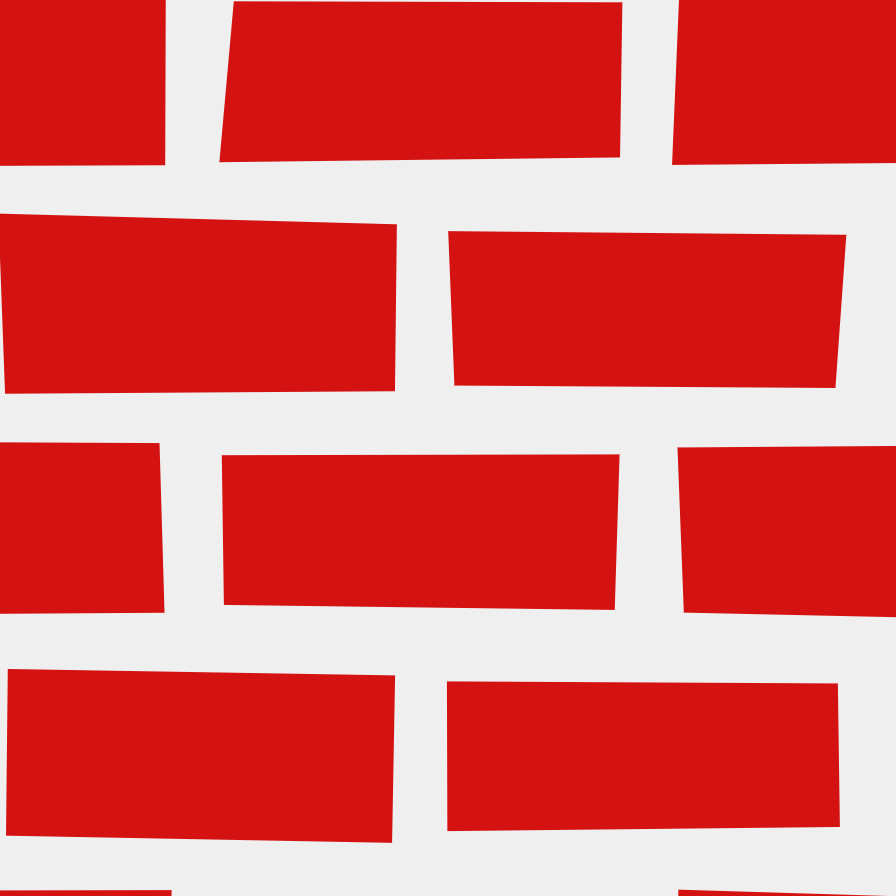
This pattern is drawn by a three.js fragment shader. Its source:

```glsl
// Flat red brick wall in running bond, with uneven hand-cut bricks and pale mortar.
varying vec2 vUv;

const vec3 BRICK_COLOR = vec3(0.835, 0.070, 0.070);
const vec3 MORTAR_COLOR = vec3(0.937);
const vec2 CELL_SIZE = vec2(0.502, 0.2513);   // brick plus mortar
const vec2 WALL_ORIGIN = vec2(-0.032, 0.031); // lower left of the first cell
const float ROW_SHIFT = 0.5;                  // offset of every other row, in cells
const vec2 MORTAR_HALF = vec2(0.034, 0.035);  // mean inset of a brick in its cell
const vec2 CORNER_JITTER = vec2(0.009, 0.007);
const float SLIMMING = 0.005;                 // height change between neighbours
const float SEED = 17.0;

vec2 hash22(vec2 p) {
  vec3 q = fract(p.xyx * vec3(0.1031, 0.1030, 0.0973));
  q += dot(q, q.yzx + 33.33);
  return fract((q.xx + q.yz) * q.zy);
}

// Jittered brick corner; side is 0 or 1 on each axis.
vec2 brickCorner(vec2 cell, vec2 side) {
  vec2 inset = MORTAR_HALF;
  inset.y += SLIMMING * (2.0 * mod(cell.x, 2.0) - 1.0);
  inset += CORNER_JITTER * (2.0 * hash22(2.0 * cell + side + SEED) - 1.0);
  return mix(inset, CELL_SIZE - inset, side);
}

// Signed distance to the line a-b, positive on its right.
float edgeDistance(vec2 p, vec2 a, vec2 b) {
  vec2 along = normalize(b - a);
  return dot(p - a, vec2(along.y, -along.x));
}

// Convex quad with counterclockwise corners, negative inside.
float brickDistance(vec2 p, vec2 cell) {
  vec2 bl = brickCorner(cell, vec2(0.0, 0.0));
  vec2 br = brickCorner(cell, vec2(1.0, 0.0));
  vec2 tr = brickCorner(cell, vec2(1.0, 1.0));
  vec2 tl = brickCorner(cell, vec2(0.0, 1.0));
  return max(max(edgeDistance(p, bl, br), edgeDistance(p, br, tr)),
             max(edgeDistance(p, tr, tl), edgeDistance(p, tl, bl)));
}

void main() {
  // Running bond grid
  vec2 grid = (vUv - WALL_ORIGIN) / CELL_SIZE;
  grid.x += ROW_SHIFT * mod(floor(grid.y), 2.0);
  vec2 cell = floor(grid);
  vec2 local = fract(grid) * CELL_SIZE;

  // Smooth brick edges
  float edgeWidth = max(fwidth(vUv.x), fwidth(vUv.y));
  float brick = clamp(0.5 - brickDistance(local, cell) / edgeWidth, 0.0, 1.0);

  gl_FragColor = vec4(mix(MORTAR_COLOR, BRICK_COLOR, brick), 1.0);
}
```
